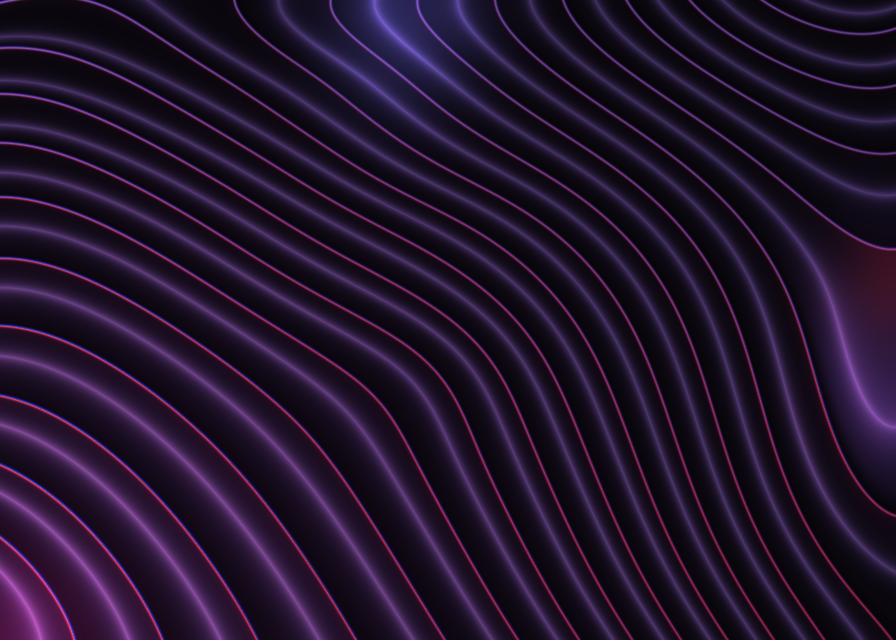
This background is drawn by a Shadertoy shader. Its source:

```glsl
// Glowing violet contour ribbons flowing diagonally over a dark ground.
#define GROUND vec3(0.032, 0.022, 0.042)
#define INDIGO vec3(0.21, 0.17, 0.41)
#define VIOLET vec3(0.36, 0.20, 0.47)
#define ROSE vec3(0.48, 0.15, 0.37)
#define PERIWINKLE vec3(0.32, 0.23, 0.56)
#define CRIMSON vec3(0.32, 0.05, 0.20)
#define RIM_WIDTH 0.0021
#define RIM_SPLIT 0.0011
#define CORE_WIDTH 0.0060
#define HALO_WIDTH 0.105

// Orthogonal polynomials of degree 0 to 3 on [-3, 3]
vec4 lowWaves(float t) {
    return vec4(1.0, t, t * t - 4.0, (t * t - 7.0) * t / 6.0);
}

// Degree 4 and 5 of the same family
vec2 highWaves(float t) {
    float q = t * t;
    return vec2((7.0 * q * q - 67.0 * q + 72.0) / 12.0,
                t * (0.35 * q * q - 4.08333 * q + 8.73333));
}

// Soft elliptical light or bump
float spot(vec2 p, vec2 center, vec2 radius) {
    vec2 d = (p - center) / radius;
    return exp(-dot(d, d));
}

// Smooth height field whose level lines are the ribbons
float ribbonPhase(vec2 uv) {
    const mat4 swell = mat4(
         8.3836, -1.3285,  0.1116, -0.0180,
         1.8794,  0.1143, -0.0043, -0.0695,
         0.1136,  0.0221,  0.0005, -0.0321,
        -0.2363,  0.0727,  0.0067,  0.0633);
    vec2 p = vec2(6.0 * uv.x - 3.0, 3.0 - 6.0 * uv.y);
    vec4 lowX = lowWaves(p.x), lowY = lowWaves(p.y);
    vec2 highX = highWaves(p.x), highY = highWaves(p.y);
    float phase = dot(lowY, swell * lowX);
    phase += highX.x * dot(lowY, vec4(-0.030, -0.0047, 0.0, 0.0104));
    phase += highY.x * dot(lowX, vec4(-0.0186, -0.0012, 0.0047, -0.005));
    phase += 0.012 * highY.y - 0.022 * highX.y;

    // Local dents and bumps
    phase -= 0.25 * spot(p, vec2(-0.1, 0.5), vec2(0.7));
    phase += 0.14 * spot(p, vec2(-0.9, -0.6), vec2(0.8, 0.7));
    phase += 0.16 * spot(p, vec2(-0.2, -1.4), vec2(0.8, 0.5));
    phase -= 0.15 * spot(p, vec2(-0.6, -2.3), vec2(0.9, 0.4));
    phase += 0.08 * spot(p, vec2(-0.6, -3.0), vec2(0.8, 0.3));
    return phase - 0.12 * spot(p, vec2(3.0, -0.6), vec2(0.5, 0.6));
}

// Signed offset to the nearest whole number
float wrapped(float x) {
    return x - floor(x + 0.5);
}

void mainImage(out vec4 fragColor, in vec2 fragCoord) {
    vec2 uv = fragCoord / iResolution.xy;
    float phase = ribbonPhase(uv);
    float slope = max(length(vec2(dFdx(phase), dFdy(phase))) * iResolution.y, 0.5);

    // Lights across the canvas
    float corner = spot(uv, vec2(0.0), vec2(0.60, 0.66));
    float blueSpot = spot(uv, vec2(0.45, 0.97), vec2(0.085, 0.14));
    float rightSpot = spot(uv, vec2(0.98, 0.40), vec2(0.12, 0.22));
    float redSpot = spot(uv, vec2(1.0, 0.56), vec2(0.06, 0.09));
    float topCool = smoothstep(0.55, 1.35, 0.45 * uv.x + uv.y);
    float warmth = clamp(corner * 1.25 + rightSpot * 0.8, 0.0, 1.0);

    // Offsets from the crisp rim and from the soft crest
    float crest = mix(0.62, 0.5, uv.y) - 0.15 * rightSpot
        - 0.28 * smoothstep(0.55, 1.0, uv.y) * smoothstep(0.45, 0.0, uv.x)
        - 0.12 * smoothstep(0.6, 1.0, uv.y) * smoothstep(0.75, 1.0, uv.x);
    float rimDist = wrapped(phase) / slope;
    float crestPhase = abs(wrapped(phase - crest));

    // Wide halo and thin core of each crest
    float haloWidth = HALO_WIDTH * (1.0 + 0.7 * warmth);
    float strength = 0.34 + 0.55 * corner + 0.45 * blueSpot + 0.45 * rightSpot;
    float halo = exp(-crestPhase / haloWidth);
    vec3 color = GROUND + mix(INDIGO, VIOLET, warmth) * strength * halo * 0.9;
    float core = exp(-crestPhase / slope / CORE_WIDTH);
    color += mix(vec3(0.15, 0.11, 0.21), vec3(0.21, 0.13, 0.20), warmth) * core;

    // Crimson bleed below each rim, shadow just above it
    color += CRIMSON * exp(-fract(-phase) / 0.08) * (0.06 + 0.45 * warmth);
    color *= 1.0 - 0.6 * exp(-fract(phase) / 0.10);

    // Rim, split from red to blue where the light is warm
    float width = max(RIM_WIDTH, 0.75 / iResolution.y);
    float spread = RIM_SPLIT * (0.1 + 0.9 * warmth);
    vec3 split = (vec3(rimDist) - spread * vec3(-1.0, 0.0, 1.0)) / width;
    vec3 rimColor = mix(ROSE, PERIWINKLE, topCool * 0.75);
    rimColor += vec3(0.04, 0.08, 0.22) * smoothstep(0.4, 0.0, uv.x);
    rimColor.gb *= 1.0 - 0.3 * smoothstep(0.5, 0.0, uv.y) * smoothstep(0.3, 0.8, uv.x);
    color += rimColor * exp(-split * split);

    // Broad local tints
    color += vec3(0.12, 0.12, 0.28) * blueSpot;
    color += vec3(0.14, 0.02, 0.01) * redSpot * smoothstep(14.05, 13.95, phase);
    color += vec3(0.07, 0.04, 0.12) * rightSpot * smoothstep(13.0, 13.2, phase);
    color += vec3(0.20, 0.03, 0.13) * spot(uv, vec2(0.0), vec2(0.11, 0.14));
    color += vec3(0.035, 0.010, 0.045) * corner;

    fragColor = vec4(clamp(color, 0.0, 1.0), 1.0);
}
```
